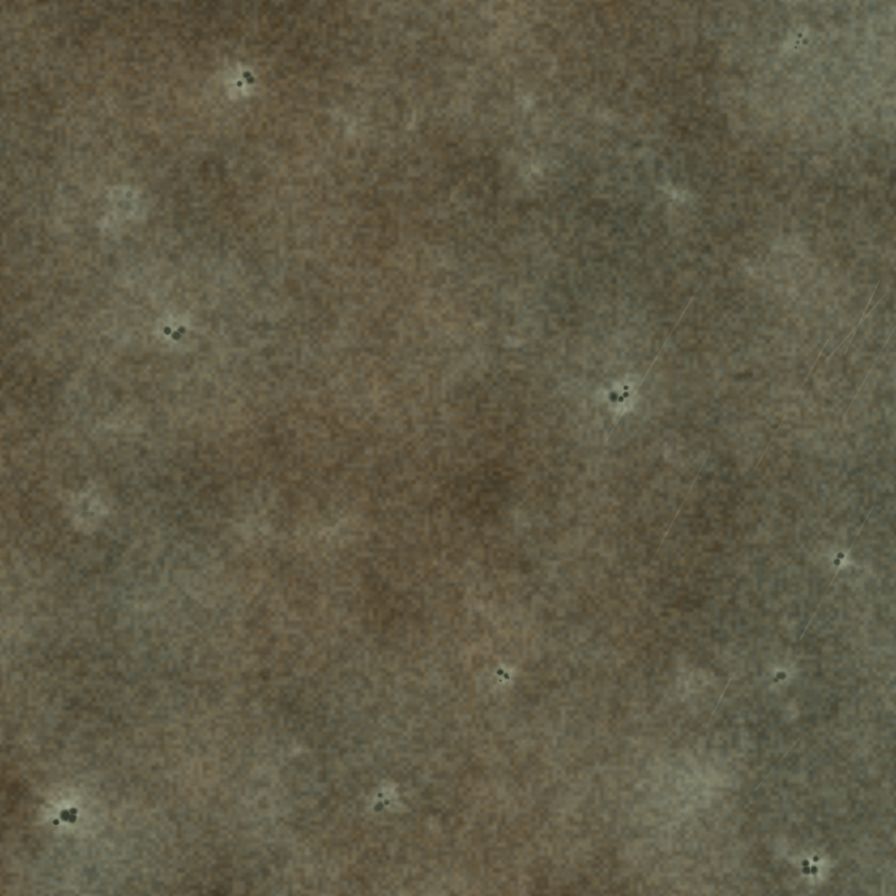
A three.js fragment shader for this texture:

```glsl
varying vec2 vUv;

#define BROWN vec3(0.375, 0.333, 0.247)
#define GREY_GREEN vec3(0.385, 0.388, 0.312)
#define PALE vec3(0.63, 0.66, 0.56)
#define PIT vec3(0.15, 0.18, 0.13)
#define SPOT_GRID 6.0
#define SPOT_SHARE 0.58
#define SPOT_RADIUS 0.025
#define MOTTLE 0.17
#define GRAIN 0.09
#define SCRATCHES 9

float hash(vec2 p) {
  vec3 q = fract(p.xyx * 0.1031);
  q += dot(q, q.yzx + 33.33);
  return fract((q.x + q.y) * q.z);
}

vec2 hash2(vec2 p) {
  return vec2(hash(p), hash(p + 57.3));
}

float noise(vec2 p) {
  vec2 cell = floor(p);
  vec2 f = fract(p);
  f = f * f * (3.0 - 2.0 * f);
  float low = mix(hash(cell), hash(cell + vec2(1.0, 0.0)), f.x);
  float high = mix(hash(cell + vec2(0.0, 1.0)), hash(cell + 1.0), f.x);
  return mix(low, high, f.y);
}

// Layered noise centred on zero
float fbm(vec2 p) {
  float sum = 0.0;
  float amplitude = 0.5;
  for (int i = 0; i < 5; i++) {
    sum += amplitude * (noise(p) - 0.5);
    p = mat2(1.6, 1.2, -1.2, 1.6) * p + 17.7;
    amplitude *= 0.55;
  }
  return sum;
}

float segmentDistance(vec2 p, vec2 a, vec2 b) {
  vec2 along = b - a;
  float t = clamp(dot(p - a, along) / dot(along, along), 0.0, 1.0);
  return length(p - a - along * t);
}

// Ragged pale halos (x) and the dark pits inside them (y)
vec2 spots(vec2 uv) {
  vec2 cover = vec2(0.0);
  vec2 home = floor(uv * SPOT_GRID);
  float ragged = fbm(uv * 55.0);
  for (int j = -1; j <= 1; j++) {
    for (int i = -1; i <= 1; i++) {
      vec2 cell = home + vec2(float(i), float(j));
      if (hash(cell + 11.9) > SPOT_SHARE) continue;
      vec2 center = (cell + 0.15 + 0.7 * hash2(cell + 3.1)) / SPOT_GRID;
      vec2 p = uv - center;
      float radius = SPOT_RADIUS * mix(0.6, 1.2, hash(cell + 23.7));
      float strength = mix(0.3, 1.0, hash(cell + 41.3));

      // Spikes around the rim
      vec2 direction = p / max(length(p), 0.0001);
      float rays = noise(direction * 4.0 + cell * 9.0) - 0.5;
      float d = length(p) / radius * (1.0 + 0.5 * rays) + 0.6 * ragged;
      float halo = 0.75 * exp(-1.8 * d * d) + 0.25 * exp(-0.8 * d * d);
      cover.x = max(cover.x, halo * strength);

      // Small cluster of pits
      for (int k = 0; k < 4; k++) {
        vec2 seed = cell * 5.0 + float(k) * 7.3;
        vec2 offset = (hash2(seed) - 0.5) * radius * 0.75;
        float size = radius * mix(0.08, 0.24, hash(seed + 2.9));
        float edge = length(p - offset) + 0.006 * ragged;
        float pit = 1.0 - smoothstep(size * 0.3, size + 0.002, edge);
        cover.y = max(cover.y, pit * smoothstep(0.3, 0.8, strength));
      }
    }
  }
  return cover;
}

// Faint slanted scratches, mostly on the right
float scratches(vec2 uv) {
  float cover = 0.0;
  for (int i = 0; i < SCRATCHES; i++) {
    vec2 seed = vec2(float(i) * 3.7, 8.1);
    vec2 start = vec2(0.55, 0.1) + hash2(seed) * vec2(0.4, 0.65);
    float angle = mix(0.75, 1.15, hash(seed + 5.3));
    float reach = mix(0.06, 0.22, hash(seed + 9.1));
    vec2 end = start + reach * vec2(cos(angle), sin(angle));
    float line = 1.0 - smoothstep(0.0004, 0.0022, segmentDistance(uv, start, end));
    cover = max(cover, line * noise(uv * 35.0 + seed));
  }
  return cover;
}

void main() {
  // Brown ground with cool patches
  float patches = fbm(vUv * 3.2 + 4.6) * 1.3 + (vUv.x - 0.5) * 0.4;
  vec3 color = mix(BROWN, GREY_GREEN, smoothstep(-0.3, 0.35, patches));

  // Cloudy mottling, small stains and fine grain
  float mottle = fbm(vUv * 9.0 + 31.0) * MOTTLE;
  float fine = (noise(vUv * 210.0) - 0.5) + 0.7 * (noise(vUv.yx * 105.0 + 13.0) - 0.5);
  color += (mottle + fine * GRAIN) * vec3(0.95, 1.0, 0.92);
  color += (noise(vUv * 150.0 + 71.0) - 0.5) * vec3(0.03, 0.0, -0.03);
  float stain = fbm(vUv * 24.0 + 83.0);
  color += 0.09 * smoothstep(0.2, 0.45, stain) - 0.08 * smoothstep(0.22, 0.45, -stain);

  // Scratches, halos and pits
  color += 0.07 * scratches(vUv);
  vec2 cover = spots(vUv);
  color = mix(color, PALE + fine * 0.12, cover.x * 0.85);
  color = mix(color, PIT, cover.y * 0.85);
  gl_FragColor = vec4(color, 1.0);
}
```
